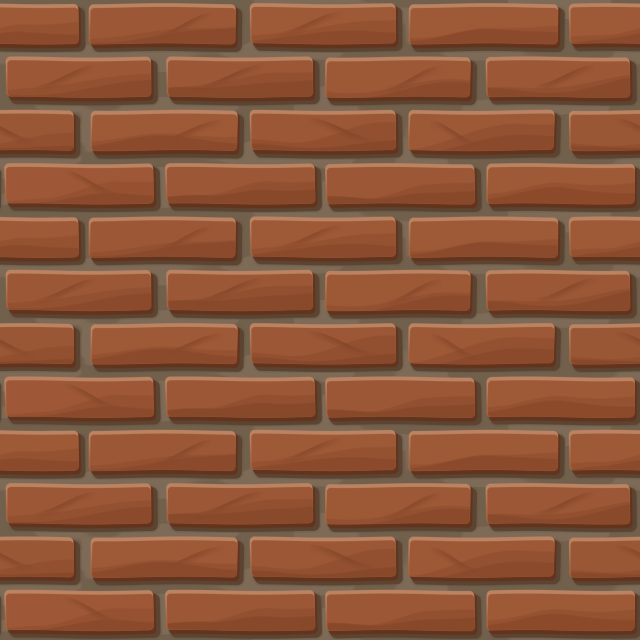
A three.js fragment shader for this texture:

```glsl
// Cartoon brick wall: 12 staggered rows of 4 bricks, varied within a 4 by 4 block.
// Each brick stacks rounded boxes (cast shadow, dark side, lit rim, face),
// and hashed curves paint the flat tones on its face. One unit is one row height.

varying vec2 vUv;

const float TAU = 6.2832;

vec4 hash4(vec2 p) {
  vec4 q = fract(p.xyxy * vec4(0.1031, 0.1030, 0.0973, 0.1099));
  q += dot(q, q.wzxy + 33.33);
  return fract((q.xxyz + q.yzzw) * q.zywx);
}

// Value noise that repeats after the given number of lattice cells
float tiledNoise(vec2 p, vec2 period) {
  vec2 i = floor(p), f = fract(p);
  f = f * f * (3.0 - 2.0 * f);
  float a = hash4(mod(i, period)).x;
  float b = hash4(mod(i + vec2(1.0, 0.0), period)).x;
  float c = hash4(mod(i + vec2(0.0, 1.0), period)).x;
  float d = hash4(mod(i + 1.0, period)).x;
  return mix(mix(a, b, f.x), mix(c, d, f.x), f.y);
}

float roundBox(vec2 p, vec2 lo, vec2 hi, float radius) {
  vec2 d = abs(p - 0.5 * (lo + hi)) - 0.5 * (hi - lo) + radius;
  return length(max(d, 0.0)) + min(max(d.x, d.y), 0.0) - radius;
}

// Smooth coverage of the inside of a distance
float cover(float d) {
  return 1.0 - smoothstep(-0.014, 0.014, d);
}

// Painted tones of a face; s runs from 0 to 1 over the brick
vec3 faceColor(vec2 s, vec4 h, vec4 k) {
  vec3 light = vec3(0.612, 0.343, 0.212);
  vec3 middle = vec3(0.578, 0.316, 0.190);
  vec3 dark = vec3(0.540, 0.288, 0.168);

  // Broad shade climbing to the right, with a deeper one below it
  float ramp = smoothstep(0.0, 0.4 + 0.4 * h.y, s.x - 0.3 * h.z);
  float hill = mix(0.14 + 0.2 * h.x, 0.4 + 0.38 * h.w, ramp)
             + 0.05 * sin(6.0 * s.x + TAU * k.x);
  float lowHill = hill * (0.45 + 0.4 * k.y) + 0.07 * sin(4.5 * s.x + TAU * k.z);
  vec3 color = mix(light, middle, cover((s.y - hill) * 0.66));
  color = mix(color, dark, cover((s.y - lowHill) * 0.66));

  // Tapered crease, crisp above and fading below, rising or falling
  float t = clamp((s.x - 0.1 - 0.4 * k.w) / (0.35 + 0.15 * h.x), 0.0, 1.0);
  float rise = k.y > 0.4 ? 0.5 : -0.5;
  float d = s.y - 0.57 - 0.1 * (h.z - 0.5) - rise * (smoothstep(0.0, 1.0, t) - 0.5);
  float crease = cover(d * 0.66) * smoothstep(-0.22, 0.0, d) * sin(3.1416 * t);
  color = mix(color, dark * 0.97, 0.85 * crease * step(0.25, h.y));

  return color * (0.985 + 0.03 * k.z);
}

void main() {
  vec2 p = vUv * 12.0;

  // Brick cell, 3 wide and 1 high, with every other row shifted
  float row = floor(p.y);
  float x = p.x - 0.05 - 1.57 * mod(row, 2.0);
  vec2 id = mod(vec2(floor(x / 3.0), row), 4.0);
  vec2 q = vec2(mod(x, 3.0), fract(p.y));
  vec4 h = hash4(id + 3.7);
  vec4 k = hash4(id + 19.3);

  // Hand-cut outline: leaning ends and slightly wavy long sides
  vec2 lo = vec2(0.03 + 0.05 * h.x, 0.105);
  vec2 hi = vec2(2.90 - 0.10 * h.y, 0.93);
  q.x += 0.06 * (h.z - 0.5) * (q.y - 0.5);
  q.y += 0.011 * sin(2.2 * q.x + TAU * h.w);

  // Mortar with flat, stretched patches
  float patches = tiledNoise(p * vec2(1.0, 4.0), vec2(12.0, 16.0));
  vec3 color = mix(vec3(0.445, 0.375, 0.300), vec3(0.490, 0.420, 0.345),
                   smoothstep(0.50, 0.58, patches));

  // Cast shadow, in a soft and a firm step
  float shadow = roundBox(q, lo + vec2(0.08, -0.07), hi + vec2(0.08, -0.07), 0.12);
  color = mix(color, vec3(0.400, 0.320, 0.245), 0.5 * (1.0 - smoothstep(-0.02, 0.06, shadow)));
  color = mix(color, vec3(0.355, 0.265, 0.195), cover(shadow));

  // Dark side below and to the right
  float side = roundBox(q, lo + vec2(0.05, 0.0), hi - vec2(0.0, 0.04), 0.09);
  color = mix(color, vec3(0.385, 0.205, 0.115), cover(side));

  // Lit rim along the top, dimmer down the left end
  vec2 faceLo = lo + vec2(0.0, 0.075);
  vec2 faceHi = hi - vec2(0.045, 0.0);
  vec3 rim = mix(vec3(0.64, 0.40, 0.27), vec3(0.735, 0.515, 0.385),
                 smoothstep(0.3, 0.85, q.y));
  color = mix(color, rim, cover(roundBox(q, faceLo, faceHi, 0.09)));

  // Painted face
  float face = roundBox(q, faceLo + vec2(0.03, 0.0), faceHi - vec2(0.0, 0.07), 0.07);
  color = mix(color, faceColor((q - lo) / (hi - lo), h, k), cover(face));

  gl_FragColor = vec4(color, 1.0);
}
```
